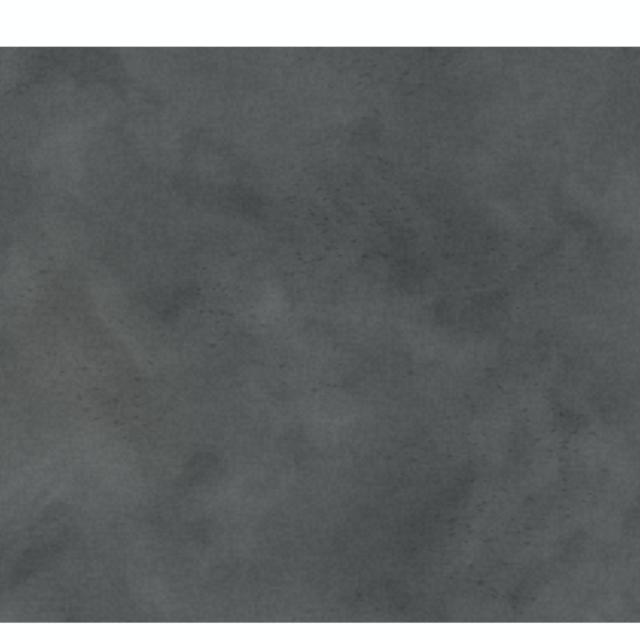
Write a WebGL 1 fragment shader that draws this texture.

```glsl
precision highp float;
// Dark grey concrete slab with cloudy stains, pits and fine weave, between white bands.
uniform vec2 u_resolution;

#define SLAB_BOTTOM 0.027
#define SLAB_TOP 0.927
#define BASE_COLOR vec3(0.325, 0.343, 0.343)
#define BAND_COLOR vec3(0.995, 1.0, 1.0)
#define CLOUD_SCALE 4.5
#define CLOUD_CONTRAST 0.15
#define STAIN_DEPTH 0.032
#define WISP_LIFT 0.03
#define PIT_SCALE 70.0
#define PIT_DEPTH 0.045
#define GRAIN_SCALE 210.0
#define GRAIN_CONTRAST 0.032

float hash(vec2 p) {
  vec3 q = fract(vec3(p.xyx) * 0.1031);
  q += dot(q, q.yzx + 33.33);
  return fract((q.x + q.y) * q.z);
}

float valueNoise(vec2 p) {
  vec2 cell = floor(p), f = fract(p);
  f = f * f * (3.0 - 2.0 * f);
  float low = mix(hash(cell), hash(cell + vec2(1.0, 0.0)), f.x);
  float high = mix(hash(cell + vec2(0.0, 1.0)), hash(cell + 1.0), f.x);
  return mix(low, high, f.y);
}

// Layered noise, turned at each octave; averages 0.5.
float clouds(vec2 p) {
  float sum = 0.0, weight = 0.5;
  for (int i = 0; i < 6; i++) {
    sum += weight * valueNoise(p);
    p = mat2(1.6, 1.2, -1.2, 1.6) * p + 17.3;
    weight *= 0.52;
  }
  return sum / 1.02;
}

// Layered sines that bend the clouds into drifts.
vec2 drift(vec2 p) {
  vec2 d = vec2(0.0);
  float amount = 0.03;
  for (int i = 0; i < 4; i++) {
    d += amount * sin(p.yx * vec2(9.0, 7.0) + vec2(1.3, 4.1) + d * 20.0);
    p = p * 1.9 + 2.7;
    amount *= 0.55;
  }
  return d;
}

// Cellular noise: sparse small pits of random size.
float pits(vec2 p) {
  vec2 cell = floor(p);
  float depth = 0.0;
  for (int y = -1; y <= 1; y++) {
    for (int x = -1; x <= 1; x++) {
      vec2 c = cell + vec2(float(x), float(y));
      vec2 center = c + vec2(hash(c + 7.0), hash(c + 31.0));
      float size = 0.15 + 0.4 * hash(c + 53.0);
      float present = step(0.72, hash(c + 89.0));
      depth = max(depth, present * (1.0 - smoothstep(0.0, size, length((p - center) * vec2(0.8, 1.2)))));
    }
  }
  return depth;
}

// Soft broad pool of tone.
float pool(vec2 p, vec2 center, vec2 radius) {
  vec2 d = (p - center) / radius;
  return exp(-dot(d, d));
}

void main() {
  vec2 uv = gl_FragCoord.xy / u_resolution;
  vec2 p = uv + drift(uv);

  // Broad light and shade
  float pale = pool(p, vec2(0.10, 0.40), vec2(0.20, 0.20));
  float shade = pool(p, vec2(0.42, 0.64), vec2(0.26, 0.10))
              + pool(p, vec2(0.0, 0.62), vec2(0.15, 0.12))
              + pool(p, vec2(0.45, 0.16), vec2(0.28, 0.09));
  float tone = 0.045 * pale - 0.028 * shade;

  // Cloudy mottling, ragged stains and pale wisps
  tone += CLOUD_CONTRAST * (clouds(p * CLOUD_SCALE + 3.0) - 0.5);
  float patches = clouds(p * vec2(8.0, 9.5) + 41.0);
  float wisps = clouds(p * vec2(8.0, 6.0) + 83.0);
  tone -= STAIN_DEPTH * smoothstep(0.58, 0.76, patches) * (1.0 - 0.6 * pale);
  tone += WISP_LIFT * smoothstep(0.57, 0.75, wisps);

  // Pits gather in worn areas
  float wear = smoothstep(0.42, 0.68, clouds(p * 6.0 + 127.0));
  tone -= PIT_DEPTH * wear * pits((uv + 0.15 * drift(uv * 5.0)) * PIT_SCALE);

  // Fine grain and faint horizontal and vertical threads
  tone += GRAIN_CONTRAST * (valueNoise(uv * GRAIN_SCALE) - 0.5);
  tone += 0.014 * (valueNoise(uv * vec2(40.0, 260.0) + 11.0) - 0.5);
  tone += 0.010 * (valueNoise(uv * vec2(260.0, 40.0) + 67.0) - 0.5);

  vec3 slab = BASE_COLOR + tone + vec3(0.006, 0.0, -0.004) * pale;

  // Slab edges against the white bands
  float soft = 1.0 / u_resolution.y;
  float inside = smoothstep(SLAB_BOTTOM - soft, SLAB_BOTTOM + soft, uv.y)
               * (1.0 - smoothstep(SLAB_TOP - soft, SLAB_TOP + soft, uv.y));
  gl_FragColor = vec4(mix(BAND_COLOR, slab, inside), 1.0);
}
```
